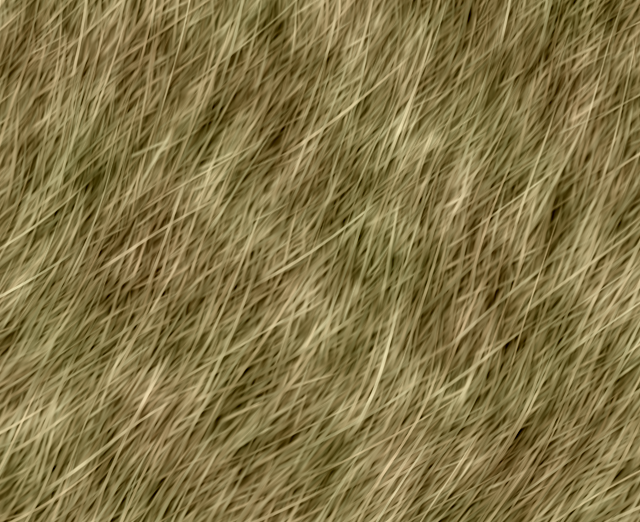
Write a Shadertoy shader that draws this texture.

```glsl
#define LAYERS 24
#define LEAN 0.96
#define LEAN_SPREAD 0.54
#define COLUMN_WIDTH 0.021
#define BLADE_HALF_WIDTH 0.0023
#define SOFTNESS 0.0017
#define DEEP_TONE 0.46
#define TOP_TONE 0.68
#define TONE_JITTER 0.23
#define SHADOW 0.062
#define GRAIN 0.10
#define CLUMPS 0.21

vec4 hash4(vec2 p) {
    vec4 q = fract(p.xyxy * vec4(0.1031, 0.1030, 0.0973, 0.1099));
    q += dot(q, q.wzxy + 33.33);
    return fract((q.xxyz + q.yzzw) * q.zywx);
}

float gradientNoise(vec2 p) {
    vec2 cell = floor(p), f = fract(p);
    vec2 blend = f * f * f * (f * (f * 6.0 - 15.0) + 10.0);
    float corner[4];
    for (int k = 0; k < 4; k++) {
        vec2 o = vec2(k & 1, k >> 1);
        float a = 6.2832 * hash4(cell + o + 71.0).x;
        corner[k] = dot(vec2(cos(a), sin(a)), f - o);
    }
    return mix(mix(corner[0], corner[1], blend.x),
               mix(corner[2], corner[3], blend.x), blend.y);
}

// x runs across the blades, y along them
vec2 bladeSpace(vec2 p, float angle) {
    float c = cos(angle), s = sin(angle);
    return vec2(s * p.x - c * p.y, c * p.x + s * p.y);
}

// Tone to dry straw colour
vec3 straw(float tone) {
    return vec3(tone, tone - 0.057, tone - 0.238);
}

// Lay one sheet of scattered, slightly bent blades over the colour below
void addLayer(inout vec3 color, vec2 p, float layer, float scale) {
    float depth = layer / float(LAYERS - 1);
    float stalk = smoothstep(0.75, 1.0, depth);
    vec4 sheet = hash4(vec2(layer, 17.0));
    float angle = LEAN + LEAN_SPREAD * (sheet.x + sheet.y - 1.0);
    float reach = mix(0.08, 0.18, sheet.z) + 0.32 * stalk;
    vec2 q = bladeSpace(p, angle) + sheet.zw * 9.0 + 20.0;
    float column = floor(q.x / COLUMN_WIDTH);
    float soft = max(SOFTNESS * mix(1.7, 1.0, stalk), 0.7 / iResolution.y);

    for (int k = -1; k <= 1; k++) {
        float id = column + float(k);
        float along = q.y / reach + hash4(vec2(id, layer)).x;
        vec2 seed = vec2(id + layer * 37.0, floor(along) + layer * 5.0);
        vec4 shape = hash4(seed);
        vec4 look = hash4(seed + 311.0);
        if (look.x > mix(0.75, 0.36, stalk)) continue;

        float s = 2.0 * fract(along) - 1.0;
        float bend = 0.7 * (shape.x - 0.5) + s * (shape.y - 0.5)
                   + 0.3 * s * s * (shape.z - 0.5);
        float d = q.x - (id + 0.5 + bend) * COLUMN_WIDTH;
        float ends = 1.0 - smoothstep(0.45, 1.0, abs(s) * (1.0 + 0.5 * shape.w));
        float halfWidth = BLADE_HALF_WIDTH * scale * mix(0.65, 1.25, look.y)
                        * (1.0 - 0.35 * s);

        // Soft shade falls to the right of each blade
        float shade = 1.0 - smoothstep(0.0, 2.4 * halfWidth, abs(d - 1.8 * halfWidth));
        color -= SHADOW * shade * ends;

        float cover = 1.0 - smoothstep(halfWidth - soft, halfWidth + soft, abs(d));
        float tone = mix(DEEP_TONE, TOP_TONE, depth) + 0.03 * stalk
                   + TONE_JITTER * (look.z - 0.5);
        vec3 tint = (look.w - 0.5) * vec3(0.03, -0.012, -0.018);
        color = mix(color, straw(tone) + tint, 0.85 * cover * ends);
    }
}

void mainImage(out vec4 fragColor, in vec2 fragCoord) {
    vec2 p = fragCoord / iResolution.y;

    // Wind-bent field, steeper towards the top
    vec2 field = p;
    field.x += 0.16 * (p.y - 0.35) * (p.y - 0.35);
    field += 0.045 * vec2(gradientNoise(p * 2.3 + 4.0), gradientNoise(p * 2.3 + 19.0));

    // Dark undergrowth
    vec2 flow = bladeSpace(field, LEAN) + 10.0;
    vec3 color = straw(0.40 + 0.12 * gradientNoise(flow * vec2(70.0, 16.0)));

    float scale = mix(1.15, 0.85, p.y);
    for (int i = 0; i < LAYERS; i++) addLayer(color, field, float(i), scale);

    // Streaky grain, hollows between clumps and broad colour drift
    float grain = gradientNoise(flow * vec2(110.0, 34.0));
    float hollow = gradientNoise(flow * vec2(19.0, 7.0))
                 + 0.6 * gradientNoise(flow * vec2(40.0, 15.0) + 30.0);
    float drift = gradientNoise(p * 3.5 + 40.0);
    color += 0.012 + GRAIN * grain + CLUMPS * hollow + 0.13 * drift;
    color += vec3(-0.03, 0.01, -0.015) * gradientNoise(p * 5.0 + 60.0);

    fragColor = vec4(clamp(color, 0.0, 1.0), 1.0);
}
```
